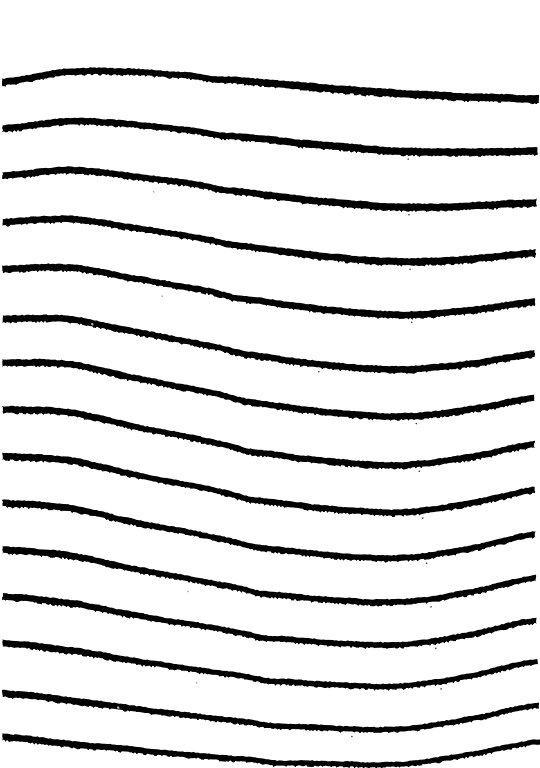
This pattern is drawn by a Shadertoy shader. Its source:

```glsl
// Fifteen hand-inked wavy lines stacked on white paper, with ragged edges and stray specks.

const vec2  PAGE = vec2(540.0, 768.0);   // design units, y measured downward
const int   ROWS = 15;
const vec3  PAPER = vec3(1.0);
const vec3  INK = vec3(0.008);
const float LEFT_END = 2.0;
const float RIGHT_END = 534.0;
const float KNOT_STEP = 67.0;
const int   LAST_KNOT = 8;
const float LEFT_WIDTH = 6.7;
const vec2  RIGHT_WIDTH = vec2(7.6, 5.0); // first row, last row
const float WAIST = 0.8;                  // thinning left of centre
const float LOW_ROW_SHIFT = 3.2;          // rows 5 and 13 sit a little low
const float KINK = 1.5;
const float WOBBLE = 0.7;
const float TOP_FRAY = 0.8;
const float BOTTOM_FRAY = 1.7;

// Each knot holds height as a quadratic over the stack: start, slope, bend.
const vec3 KNOTS[9] = vec3[9](
    vec3(82.0, 655.0, 0.0),    vec3(72.0, 690.0, -18.0),  vec3(72.0, 742.0, -64.0),
    vec3(77.0, 773.0, -94.0),  vec3(83.0, 805.0, -127.0), vec3(89.0, 817.0, -142.0),
    vec3(94.0, 814.0, -144.0), vec3(97.0, 783.0, -126.0), vec3(99.0, 737.0, -94.0));

float hash(vec2 p) {
    vec3 q = fract(vec3(p.xyx) * 0.1031);
    q += dot(q, q.yzx + 33.33);
    return fract((q.x + q.y) * q.z);
}

// Smooth noise along x, independent for each seed
float noise(float x, float seed) {
    float cell = floor(x), f = x - cell;
    f *= f * (3.0 - 2.0 * f);
    return mix(hash(vec2(cell, seed)), hash(vec2(cell + 1.0, seed)), f);
}

vec3 knot(int k) { return KNOTS[clamp(k, 0, LAST_KNOT)]; }

// Catmull-Rom spline through the knots
vec3 profile(float x) {
    float s = clamp((x - LEFT_END) / KNOT_STEP, 0.0, float(LAST_KNOT));
    int k = min(int(s), LAST_KNOT - 1);
    float f = s - float(k);
    vec3 a = knot(k - 1), b = knot(k), c = knot(k + 1), d = knot(k + 2);
    return b + 0.5 * f * (c - a + f * (2.0 * a - 5.0 * b + 4.0 * c - d
                          + f * (3.0 * (b - c) + d - a)));
}

float bell(float x, float centre, float spread) {
    float u = (x - centre) / spread;
    return exp(-u * u);
}

float coverage(float dist, float pixel) {
    return clamp(0.5 - dist / pixel, 0.0, 1.0);
}

float speck(vec2 p, vec2 centre, float radius, float pixel) {
    return coverage(length(p - centre) - radius, pixel);
}

void mainImage(out vec4 fragColor, in vec2 fragCoord) {
    vec2 p = fragCoord / iResolution.xy * PAGE;
    p.y = PAGE.y - p.y;
    float pixel = PAGE.y / iResolution.y;
    vec3 curve = profile(p.x);
    float ink = 0.0;

    for (int i = 0; i < ROWS; i++) {
        float row = float(i);
        float t = row / float(ROWS - 1);
        int beat = i % 8;
        bool lowRow = beat == 5;

        // Centre line
        float y = curve.x + t * (curve.y + t * curve.z);
        y += lowRow ? LOW_ROW_SHIFT : 0.0;
        y += KINK * bell(p.x, 217.0 + 4.3 * row, 16.0);
        y += WOBBLE * (noise(p.x / 13.0, row + 40.0) - 0.5);

        // Stroke width, with a coarser fray on the underside
        float width = mix(LEFT_WIDTH, mix(RIGHT_WIDTH.x, RIGHT_WIDTH.y, t),
                          smoothstep(50.0, 400.0, p.x));
        width -= WAIST * bell(p.x, 185.0, 80.0);
        float topFray = TOP_FRAY * (noise(p.x / 2.2, row + 80.0) - 0.4);
        float fibre = noise(p.x / 1.8, row + 120.0);
        float bottomFray = BOTTOM_FRAY * (fibre * fibre - 0.2);
        float dy = p.y - y;
        float stroke = max(-dy - 0.5 * width - topFray, dy - 0.5 * width - bottomFray);

        // Uneven cut ends
        float ragged = noise(p.y / 2.0, row + 160.0);
        float rightEnd = RIGHT_END + 0.1 * (row - 6.5) * (row - 6.5);
        float ends = max(LEFT_END + ragged - p.x, p.x - rightEnd - ragged);
        float line = coverage(max(stroke, ends), pixel);

        // Pale nick inside the low rows
        if (lowRow) line *= 1.0 - 0.7 * speck(p, vec2(76.0 + 3.25 * row, y + 1.0), 1.2, pixel);
        ink = max(ink, line);

        // Dark specks under the trough, faint ones under the descent
        float troughX = 408.0 + 0.23 * row * row - (lowRow ? 95.0 : 0.0);
        if (i > 0 && i < ROWS - 1)
            ink = max(ink, 0.8 * speck(p, vec2(troughX, y + 7.5), 0.7, pixel));
        if (beat == 2 || beat == 4)
            ink = max(ink, 0.4 * speck(p, vec2(145.0 + 4.3 * row, y + 13.0), 0.7, pixel));
    }

    fragColor = vec4(mix(PAPER, INK, ink), 1.0);
}
```
